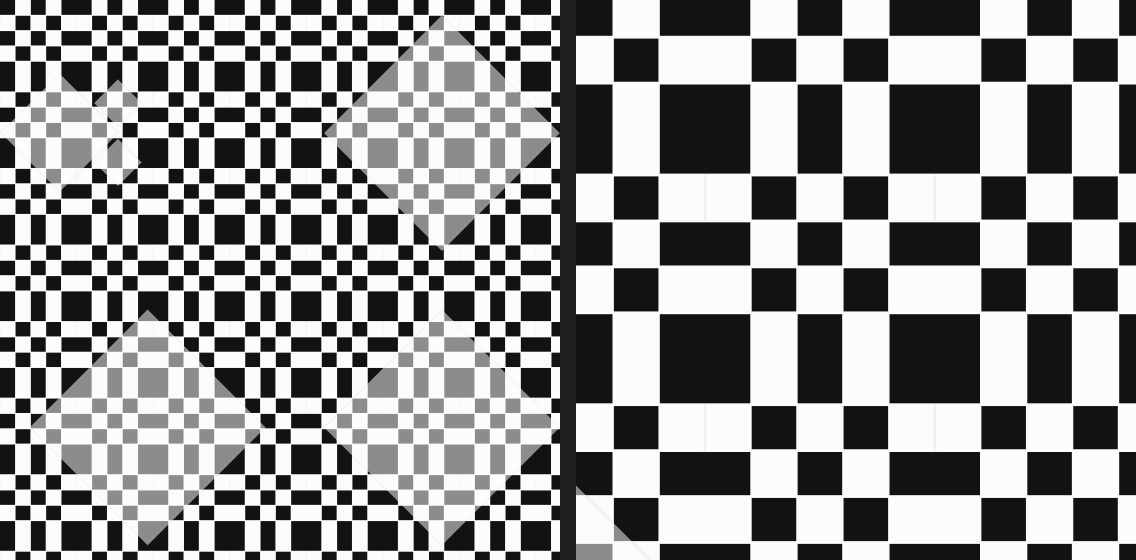
Left, the full canvas; right, a detail of the centre.
Give the GLSL for this pattern, as a WebGL 1 fragment shader.

```glsl
precision highp float;
// Black and white weave of narrow and wide bands, crossed as an exclusive-or
// checker, under translucent white diamonds. Mirror folds place the bands and
// diamonds; signed distances in canvas units give the smooth edges.

uniform vec2 u_resolution;

const float CELL = 14.0 / 512.0;             // width of a narrow band
const float BANDS = 5.0;                     // narrow band widths per repeat
const vec2 INSET = vec2(0.015, 0.03) * CELL; // gap around each dark block
const vec3 INK = vec3(0.07);
const vec3 PAPER = vec3(0.99);
const vec3 HAIRLINE = vec3(0.94);
const float VEIL_OPACITY = 0.52;

const vec2 FOLD = vec2(0.5264, 0.5005);      // centre of the four large sites
const float SITE_OFFSET = 0.2627;
const float LARGE = 0.2105;
const float MEDIUM = 0.1055;
const float SMALL = 0.0422;

// Share of a pixel covered by a shape whose inside distance is positive.
float coverage(float inside, float pixel) {
  return clamp(inside / pixel + 0.5, 0.0, 1.0);
}

// Offset from the middle of the nearest wide band, in narrow band widths.
vec2 bandOffset(vec2 p) {
  return mod(p / CELL + 0.5 * BANDS, BANDS) - 0.5 * BANDS;
}

// Distance inside the odd bands; negative inside the even ones.
vec2 oddBand(vec2 offset) {
  return (0.5 - abs(abs(offset) - 1.5)) * CELL;
}

// Dark where a column and a row have the same parity.
float checker(vec2 odd, vec2 inset, float pixel) {
  vec2 oddIn = odd - inset;
  vec2 evenIn = -odd - inset;
  return coverage(oddIn.x, pixel) * coverage(oddIn.y, pixel)
       + coverage(evenIn.x, pixel) * coverage(evenIn.y, pixel);
}

// Faint seam splitting the wide white block below each wide dark row.
float seam(vec2 offset, float pixel) {
  float line = coverage(0.0008 - abs(offset.x) * CELL, pixel);
  float row = coverage((0.5 - abs(offset.y - 1.5)) * CELL, pixel);
  return line * row;
}

// Distance inside a diamond of the given half diagonal.
float diamond(vec2 p, float radius) {
  return (radius - abs(p.x) - abs(p.y)) * 0.70711;
}

// One medium diamond with a mirrored pair of small ones beside it.
float cluster(vec2 p) {
  float medium = diamond(p, MEDIUM);
  float pair = diamond(vec2(p.x - 0.104, abs(p.y) - 0.053), SMALL);
  return max(medium, pair);
}

// Three large diamonds, with the cluster in the remaining quadrant.
float veilShape(vec2 p) {
  vec2 q = p - FOLD;
  if (max(q.x, q.y) < 0.0) return cluster(p - vec2(0.1065, 0.237));
  return diamond(abs(q) - SITE_OFFSET, LARGE);
}

void main() {
  float pixel = 1.0 / min(u_resolution.x, u_resolution.y);
  // Measured down from the top left corner.
  vec2 p = vec2(gl_FragCoord.x, u_resolution.y - gl_FragCoord.y) * pixel;

  // Weave
  vec2 offset = bandOffset(p);
  vec3 color = mix(PAPER, HAIRLINE, seam(offset, pixel));
  color = mix(color, INK, checker(oddBand(offset), INSET, pixel));

  // Veils, with a hairline rim that shows only on white
  float veil = veilShape(p);
  color = mix(color, PAPER, VEIL_OPACITY * coverage(veil, pixel));
  float rim = coverage(0.0008 - abs(veil), pixel);
  color = mix(color, min(color, HAIRLINE), rim);

  gl_FragColor = vec4(color, 1.0);
}
```
